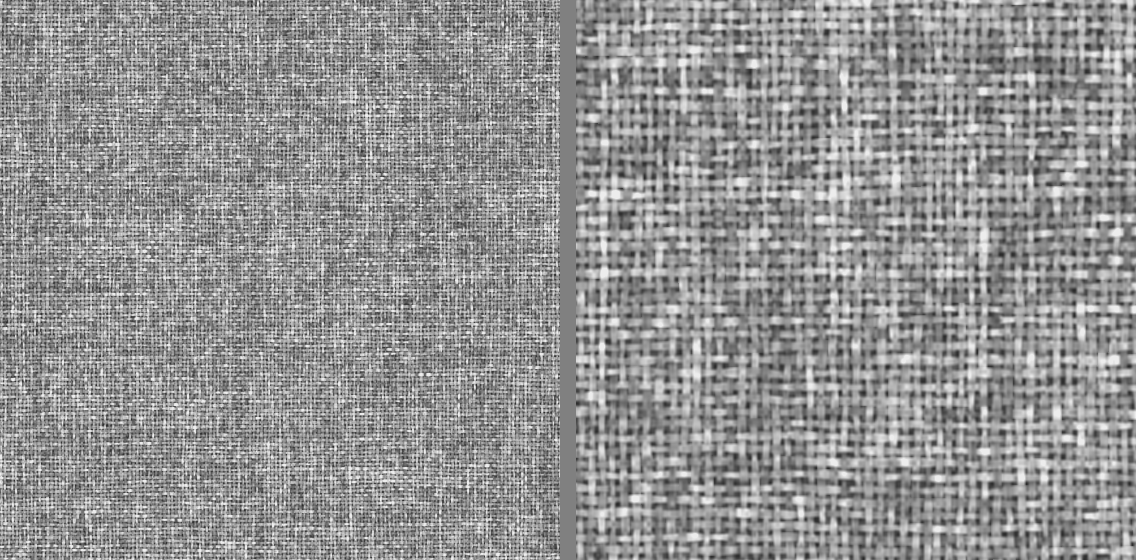
Left, the full canvas; right, a detail of the centre.
Write a three.js fragment shader that draws this texture.

```glsl
varying vec2 vUv;

float hash(vec2 p) {
  return fract(sin(dot(p, vec2(127.1, 311.7))) * 43758.5453);
}

float noise(vec2 p) {
  vec2 i = floor(p);
  vec2 f = fract(p);
  f = f * f * (3.0 - 2.0 * f);
  return mix(mix(hash(i), hash(i + vec2(1.0, 0.0)), f.x),
             mix(hash(i + vec2(0.0, 1.0)), hash(i + 1.0), f.x), f.y);
}

// Grey of one yarn: long streaks, short slubs, shared bands and single floats
float yarnTone(float thread, float along, float parity, float seed) {
  float streak = noise(vec2(thread + seed, along * 0.05)) - 0.5;
  float slub = noise(vec2(thread + seed + 300.0, along * 0.3)) - 0.5;
  float band = noise(vec2(thread * 0.4 + seed, along * 0.03 + 70.0)) - 0.5;
  float stitch = hash(vec2(thread + seed, floor((along + 0.5 - parity) * 0.5) + 500.0)) - 0.5;
  return 0.58 + 0.22 * streak + 0.16 * slub + 0.06 * band + 0.22 * stitch;
}

// Coverage of a yarn that swerves and varies in width, from the distance to its axis
float yarnMask(float offset, float thread, float along, float seed) {
  float swerve = 0.24 * (noise(vec2(thread + seed + 200.0, along * 0.3)) - 0.5);
  float halfWidth = 0.21 + 0.2 * noise(vec2(thread + seed, along * 0.5));
  return 1.0 - smoothstep(halfWidth - 0.18, halfWidth + 0.16, abs(offset + swerve));
}

void main() {
  // Slightly wavering thread grid
  vec2 waver = vec2(noise(vUv * vec2(30.0, 7.0)), noise(vUv * vec2(7.0, 30.0) + 40.0));
  vec2 weave = vUv * vec2(144.0, 131.0) + 0.6 * waver;
  vec2 cell = floor(weave);
  vec2 offset = fract(weave) - 0.5;
  vec2 crown = cos(3.14159 * offset);

  // Plain weave: warp and weft take turns on top
  float side = 1.0 - 2.0 * mod(cell.x + cell.y, 2.0);
  float warpMask = yarnMask(offset.x, cell.x, weave.y, 21.0);
  float weftMask = yarnMask(offset.y, cell.y, weave.x, 610.0);

  float warp = yarnTone(cell.x, weave.y, mod(cell.x, 2.0), 11.0);
  float weft = yarnTone(cell.y, weave.x, 1.0 - mod(cell.y, 2.0), 907.0) + 0.02;

  // Yarns brighten where they rise
  warp *= 1.0 + 0.22 * side * crown.y;
  weft *= 1.0 - 0.22 * side * crown.x;

  // Dark hole, lower yarn, upper yarn
  float warpOnTop = step(0.0, side);
  float grey = 0.28;
  grey = mix(grey, mix(warp, weft, warpOnTop), mix(warpMask, weftMask, warpOnTop));
  grey = mix(grey, mix(weft, warp, warpOnTop), mix(weftMask, warpMask, warpOnTop));

  // Fibre grain over yarns and holes
  grey += 0.26 * (noise(vUv * vec2(430.0, 330.0)) - 0.5);

  gl_FragColor = vec4(vec3(clamp(grey, 0.16, 0.93)), 1.0);
}
```
